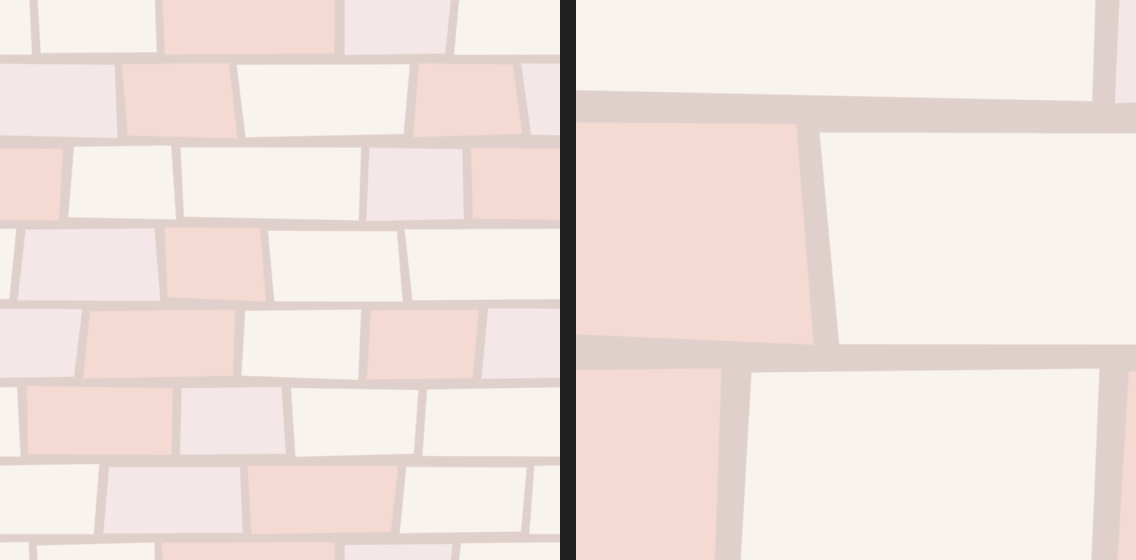
Left: the whole. Right: its middle third, enlarged.
This pattern is drawn by a WebGL 1 fragment shader. Its source:

```glsl
precision highp float;
// Flat pastel brick wall: seven staggered rows of four crooked, hand-cut blocks.

uniform vec2 u_resolution;

#define GRID vec2(4.0, 7.0)          // bricks across, rows down
#define ROW_OFFSET 0.27              // part of the first row hidden by the top edge
#define ROW_SWELL 0.04               // slow change in row height
#define JOINT_SHIFT 0.34             // spread of the upright joints, in bricks
#define JOINT_TILT 0.14              // lean of the upright joints, in bricks
#define GAP vec2(0.0058, 0.0055)     // smallest half width of the mortar
#define WOBBLE vec2(0.004, 0.008)    // extra inset of each corner
#define MORTAR vec3(0.880, 0.815, 0.795)
#define CREAM vec3(0.976, 0.953, 0.941)
#define LILAC vec3(0.953, 0.910, 0.906)
#define PINK vec3(0.960, 0.851, 0.827)

float hash(vec2 p) {
  return fract(sin(dot(p, vec2(12.9898, 78.233))) * 43758.5453);
}

// Corner of a brick; side is 0 or 1 per axis, with y running down.
vec2 brickCorner(float brick, float row, vec2 side) {
  float joint = brick + side.x;
  vec2 jointKey = vec2(mod(joint, GRID.x), row);
  float x = joint + (hash(jointKey + 3.1) - 0.5) * JOINT_SHIFT
          + (hash(jointKey + 17.3) - 0.5) * (side.y - 0.5) * JOINT_TILT;
  vec2 cornerKey = vec2(mod(brick, GRID.x), row) + side * vec2(31.7, 57.1);
  vec2 inset = GAP + WOBBLE * vec2(hash(cornerKey + 5.9), hash(cornerKey + 41.3));
  return vec2(x, side.y) / GRID + inset * (1.0 - 2.0 * side);
}

// Distance from the line a-b, positive on the inner side.
float edgeDistance(vec2 p, vec2 a, vec2 b) {
  vec2 along = normalize(b - a);
  return dot(p - a, vec2(-along.y, along.x));
}

// Inner distance of one four-cornered brick.
float brickDistance(vec2 p, float brick, float row) {
  vec2 a = brickCorner(brick, row, vec2(0.0, 0.0));
  vec2 b = brickCorner(brick, row, vec2(1.0, 0.0));
  vec2 c = brickCorner(brick, row, vec2(1.0, 1.0));
  vec2 d = brickCorner(brick, row, vec2(0.0, 1.0));
  return min(min(edgeDistance(p, a, b), edgeDistance(p, b, c)),
             min(edgeDistance(p, c, d), edgeDistance(p, d, a)));
}

// One pink and one lilac brick per row, a second pink in every third row.
vec3 brickColour(float brick, float row) {
  float slot = mod(brick + 1.0 - floor(2.1 + 1.4 * row), 4.0);
  float lilacSlot = 1.0 + 2.0 * step(2.0, mod(row, 4.0));
  bool extraPink = abs(slot - 2.0) < 0.5 && abs(mod(row, 3.0) - 1.0) < 0.5;
  if (slot < 0.5 || extraPink) return PINK;
  return abs(slot - lilacSlot) < 0.5 ? LILAC : CREAM;
}

void main() {
  vec2 uv = gl_FragCoord.xy / u_resolution;
  float pixel = 1.0 / min(u_resolution.x, u_resolution.y);

  // Row number, counted from the top, and depth within the row
  float depth = (1.0 - uv.y) * GRID.y + ROW_OFFSET
              - ROW_SWELL * (1.0 - cos(6.28318 * uv.y));
  float row = floor(mod(floor(depth) + 0.5, GRID.y));

  // Stagger the rows by a step that closes after all seven
  float stagger = fract(0.29 + row * 4.0 / GRID.y);
  float across = uv.x * GRID.x - stagger;
  vec2 p = vec2(across, fract(depth)) / GRID;

  // Shifted joints may reach into the neighbouring cells
  vec3 colour = MORTAR;
  for (int k = -1; k <= 1; k++) {
    float brick = floor(across) + float(k);
    float cover = smoothstep(-pixel, pixel, brickDistance(p, brick, row));
    colour = mix(colour, brickColour(brick, row), cover);
  }

  gl_FragColor = vec4(colour, 1.0);
}
```
